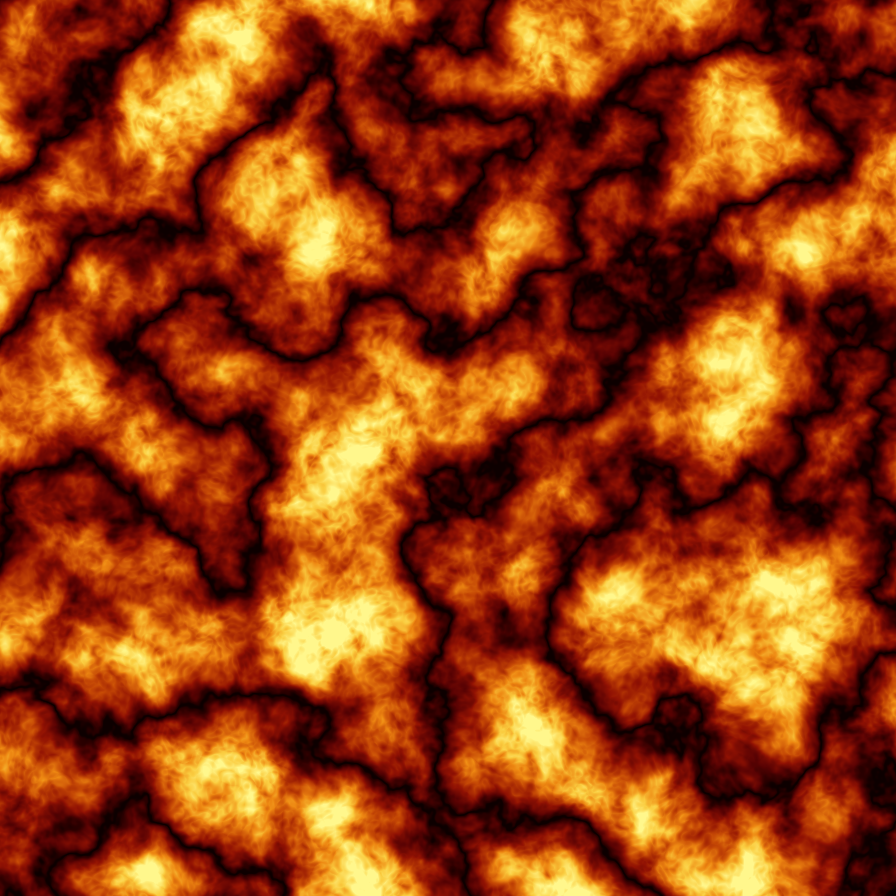
This texture is drawn by a WebGL 1 fragment shader. Its source:

```glsl
precision highp float;
// Fiery clouds: the absolute value of fractal gradient noise makes glowing
// billows divided by black veins. Fine folded noise adds creases and wisps,
// and a heat ramp turns the result into black, red, orange and yellow.

uniform vec2 u_resolution;

const mat2 TURN = mat2(0.8, 0.6, -0.6, 0.8);

float hash(vec2 p) {
  return fract(sin(dot(p, vec2(127.1, 311.7))) * 43758.5453);
}

// Contribution of one lattice corner: a random unit slope
float slope(vec2 cell, vec2 offset) {
  float angle = 6.2832 * hash(cell);
  return dot(vec2(cos(angle), sin(angle)), offset);
}

float gradientNoise(vec2 p) {
  vec2 i = floor(p), f = fract(p);
  vec2 w = f * f * f * (f * (f * 6.0 - 15.0) + 10.0);
  vec2 e = vec2(1.0, 0.0);
  float low = mix(slope(i, f), slope(i + e.xy, f - e.xy), w.x);
  float high = mix(slope(i + e.yx, f - e.yx), slope(i + e.xx, f - e.xx), w.x);
  return mix(low, high, w.y);
}

float fbm(vec2 p) {
  float sum = 0.0, amplitude = 1.0;
  for (int k = 0; k < 6; k++) {
    sum += amplitude * gradientNoise(p);
    p = TURN * p * 2.0 + vec2(17.3, 9.7);
    amplitude *= 0.5;
  }
  return sum;
}

// Folded octaves of alternating sign: dark creases and bright wisps
float creases(vec2 p) {
  float sum = 0.0, amplitude = 0.9;
  for (int k = 0; k < 4; k++) {
    sum += amplitude * (abs(gradientNoise(p)) - 0.17);
    p = TURN * p * 1.9 + vec2(5.2, 31.4);
    amplitude *= -0.7;
  }
  return sum;
}

vec3 heatColor(float heat) {
  vec3 c = mix(vec3(0.05, 0.0, 0.0), vec3(0.16, 0.0, 0.0), smoothstep(0.0, 0.12, heat));
  c = mix(c, vec3(0.35, 0.01, 0.01), clamp((heat - 0.12) / 0.20, 0.0, 1.0));
  c = mix(c, vec3(0.57, 0.07, 0.01), clamp((heat - 0.32) / 0.32, 0.0, 1.0));
  c = mix(c, vec3(0.77, 0.28, 0.02), clamp((heat - 0.64) / 0.42, 0.0, 1.0));
  c = mix(c, vec3(0.93, 0.53, 0.07), clamp((heat - 1.06) / 0.45, 0.0, 1.0));
  c = mix(c, vec3(0.98, 0.80, 0.25), clamp((heat - 1.51) / 0.54, 0.0, 1.0));
  return mix(c, vec3(1.0, 0.97, 0.55), clamp((heat - 2.05) / 0.7, 0.0, 1.0));
}

void main() {
  vec2 uv = gl_FragCoord.xy / min(u_resolution.x, u_resolution.y);

  // A slight warp curls the fine structure
  vec2 warp = vec2(gradientNoise(uv * 13.0 + 40.0), gradientNoise(uv * 13.0 + 71.0));
  vec2 p = uv + 0.012 * warp;

  // Fold the clouds at zero, with a softly rounded vein
  float cloud = 4.0 * fbm(p * 4.5 + vec2(3.7, 8.1));
  float heat = sqrt(cloud * cloud + 0.001) - 0.03;
  heat *= 1.0 + creases(p * 16.0 + 20.0);

  gl_FragColor = vec4(heatColor(heat), 1.0);
}
```
